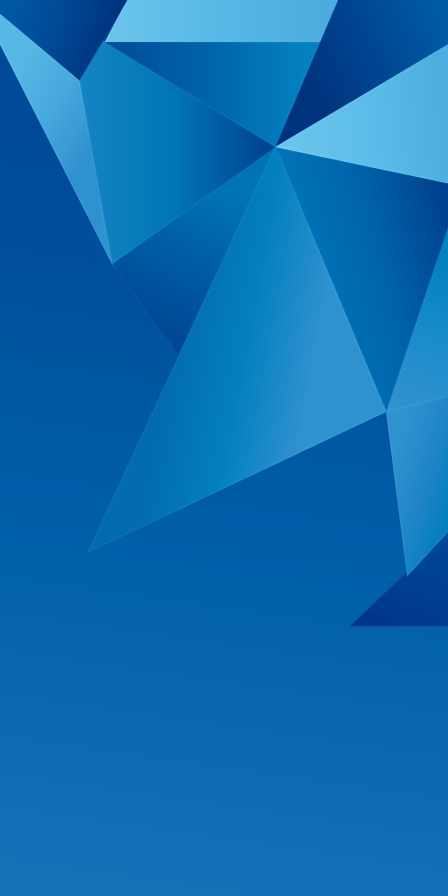
Give the GLSL for this background, as a Shadertoy shader.

```glsl
const vec3 NAVY = vec3(0.0, 0.20, 0.49);
const vec3 DEEP = vec3(0.0, 0.28, 0.58);
const vec3 BLUE = vec3(0.0, 0.39, 0.67);
const vec3 CERULEAN = vec3(0.01, 0.50, 0.75);
const vec3 STEEL = vec3(0.19, 0.57, 0.81);
const vec3 SKY = vec3(0.34, 0.72, 0.90);
const vec3 PALE = vec3(0.42, 0.77, 0.92);

// Signed distance to the line through a and b
float lineDistance(vec2 p, vec2 a, vec2 b) {
    vec2 e = normalize(b - a);
    return e.x * (p.y - a.y) - e.y * (p.x - a.x);
}

// Positive inside the triangle, whatever its winding
float triangleDepth(vec2 p, vec2 a, vec2 b, vec2 c) {
    float winding = sign(lineDistance(c, a, b));
    return min(min(winding * lineDistance(p, a, b),
                   winding * lineDistance(p, b, c)),
                   winding * lineDistance(p, c, a));
}

// Three-stop gradient running between two points
vec3 ramp(vec2 p, vec2 start, vec2 end, vec3 first, vec3 middle, vec3 last) {
    vec2 axis = end - start;
    float t = clamp(dot(p - start, axis) / dot(axis, axis), 0.0, 1.0) * 2.0;
    return mix(mix(first, middle, min(t, 1.0)), last, max(t - 1.0, 0.0));
}

// Lay a shaded triangle with a faint bright rim over the colour
void facet(inout vec3 color, vec2 p, vec2 a, vec2 b, vec2 c, vec3 shade) {
    float pixel = 2.0 / iResolution.y;
    float depth = triangleDepth(p, a, b, c);
    float rim = 1.0 - smoothstep(0.0, 0.004, abs(depth));
    color = mix(color, shade + 0.035 * rim, clamp(depth / pixel + 0.7, 0.0, 1.0));
}

void mainImage(out vec4 fragColor, in vec2 fragCoord) {
    // Canvas is one unit wide and two tall, measured down from the top
    vec2 p = fragCoord / iResolution.xy * vec2(1.0, 2.0);
    p.y = 2.0 - p.y;

    // Tilted backdrop
    vec3 color = ramp(p, vec2(0.1, 0.3), vec2(-0.15, 2.05),
                      vec3(0.0, 0.285, 0.60), vec3(0.0, 0.372, 0.665), vec3(0.10, 0.46, 0.73));

    // Shared corners
    vec2 hub = vec2(0.615, 0.328);
    vec2 notch = vec2(0.177, 0.180);
    vec2 ledge = vec2(0.234, 0.094);
    vec2 elbow = vec2(0.250, 0.589);
    vec2 knee = vec2(0.862, 0.919);
    vec2 corner = vec2(-0.060, -0.019);

    // Lower right pair
    facet(color, p, vec2(0.781, 1.398), vec2(1.2, 0.996), vec2(1.2, 1.398),
          ramp(p, vec2(0.92, 1.42), vec2(1.0, 1.2), NAVY + vec3(0.0, 0.01, 0.05), vec3(0.0, 0.25, 0.58), DEEP));
    facet(color, p, knee, vec2(0.909, 1.286), vec2(1.359, 0.797),
          ramp(p, vec2(0.87, 1.05), vec2(1.03, 1.10), STEEL, vec3(0.12, 0.52, 0.78), CERULEAN - 0.01));

    // Right side
    facet(color, p, knee, vec2(1.1, 0.21), vec2(1.1, 0.86),
          ramp(p, vec2(0.88, 0.90), vec2(1.0, 0.58), STEEL, vec3(0.10, 0.55, 0.79), CERULEAN));
    facet(color, p, hub, vec2(1.031, 0.415), knee,
          ramp(p, vec2(0.66, 0.55), vec2(0.99, 0.46), CERULEAN - vec3(0.01, 0.04, 0.03), BLUE, DEEP - vec3(0.0, 0.02, 0.02)));

    // Fan to the left of the hub
    facet(color, p, elbow, hub, vec2(0.398, 0.794),
          ramp(p, vec2(0.33, 0.72), vec2(0.47, 0.42), DEEP, BLUE - vec3(0.0, 0.03, 0.02), vec3(0.0, 0.45, 0.71)));
    facet(color, p, vec2(0.153, 0.044), elbow, hub,
          ramp(p, vec2(0.18, 0.34), vec2(0.60, 0.34), vec3(0.08, 0.52, 0.76), vec3(0.0, 0.46, 0.71), DEEP - 0.02));

    // Top band, with the dark wedge closing its right end
    facet(color, p, ledge, vec2(0.634, -0.658), vec2(1.0, 0.094),
          ramp(p, vec2(0.25, 0.05), vec2(0.74, 0.05), PALE, SKY, vec3(0.30, 0.67, 0.87)));
    facet(color, p, ledge, vec2(0.714, 0.094), hub,
          ramp(p, vec2(0.27, 0.14), vec2(0.67, 0.14), DEEP + vec3(0.0, 0.03, 0.02), BLUE, CERULEAN));
    facet(color, p, hub, vec2(1.035, -0.656), vec2(1.6, -0.258),
          ramp(p, vec2(0.68, 0.18), vec2(0.98, 0.05), NAVY, DEEP - 0.01, BLUE - vec3(0.0, 0.04, 0.03)));

    // Top left
    facet(color, p, corner, vec2(0.284, 0.0), notch,
          ramp(p, vec2(0.03, 0.03), vec2(0.24, 0.10), BLUE - vec3(0.0, 0.05, 0.03), DEEP, NAVY));
    facet(color, p, corner, notch, elbow,
          ramp(p, vec2(0.03, 0.16), vec2(0.23, 0.28), SKY, vec3(0.28, 0.66, 0.87), STEEL));

    // Bright wedge and the long blade
    facet(color, p, hub, vec2(1.1, 0.04), vec2(1.1, 0.43),
          ramp(p, vec2(0.64, 0.30), vec2(1.0, 0.27), PALE, SKY + 0.02, vec3(0.30, 0.68, 0.87)));
    facet(color, p, hub, vec2(0.195, 1.234), knee,
          ramp(p, vec2(0.36, 0.88), vec2(0.68, 0.94), vec3(0.01, 0.42, 0.69), CERULEAN, STEEL));

    fragColor = vec4(clamp(color, 0.0, 1.0), 1.0);
}
```
